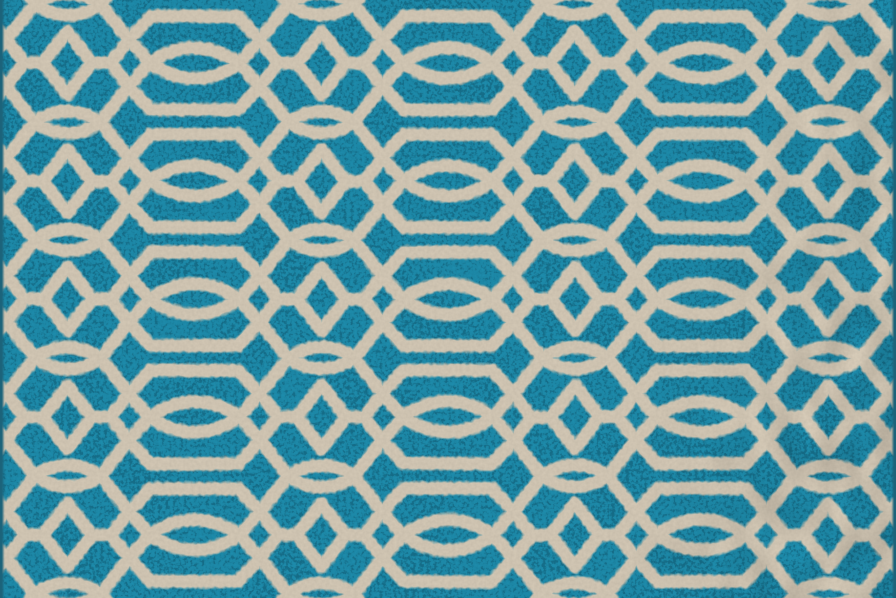
A WebGL 2 fragment shader for this pattern:

```glsl
#version 300 es
precision highp float;

uniform vec2 u_resolution;
out vec4 outColor;

// Lengths are fractions of the canvas height
const vec2 PERIOD = vec2(0.4240, 0.1973);
const float BAND_HALF = 0.0111;
const float EDGE_SOFT = 0.0033;
const float EDGE_FRAY = 0.0030;
const float DRIFT = 0.0015;
const float FRAY_SCALE = 115.0;
const float GRAIN_SCALE = 165.0;
const float BINDING = 0.0055;
const vec2 WIDE_LENS = vec2(0.0750, 0.0254);   // half length, rise
const vec2 SMALL_LENS = vec2(0.0550, 0.0180);

const vec3 CREAM = vec3(0.805, 0.762, 0.690);
const vec3 TEAL = vec3(0.110, 0.525, 0.645);
const vec3 DEEP_TEAL = vec3(0.085, 0.440, 0.550);
const vec3 BINDING_COLOR = vec3(0.110, 0.390, 0.480);

// Quarter-cell strands: diamond to hexagon bar, and lens to lens
const vec2 HEXAGON[6] = vec2[6](
    vec2(0.0, 0.0530), vec2(0.0410, 0.0), vec2(0.0720, 0.0),
    vec2(0.1025, 0.0390), vec2(0.1385, 0.0780), vec2(0.2120, 0.0780));
const vec2 DIAGONAL[3] = vec2[3](
    vec2(0.0550, 0.09865), vec2(0.1025, 0.0390), vec2(0.1370, 0.0));

vec2 hashGradient(vec2 cell) {
    vec3 h = fract(cell.xyx * vec3(0.1031, 0.1030, 0.0973));
    h += dot(h, h.yzx + 33.33);
    float angle = 6.28318 * fract((h.x + h.y) * h.z);
    return vec2(cos(angle), sin(angle));
}

float gradientNoise(vec2 p) {
    vec2 i = floor(p), f = fract(p);
    vec2 u = f * f * f * (f * (f * 6.0 - 15.0) + 10.0);
    vec2 e = vec2(1.0, 0.0);
    float low = mix(dot(hashGradient(i), f),
                    dot(hashGradient(i + e), f - e), u.x);
    float high = mix(dot(hashGradient(i + e.yx), f - e.yx),
                     dot(hashGradient(i + e.xx), f - e.xx), u.x);
    return mix(low, high, u.y);
}

float segmentDistance(vec2 p, vec2 a, vec2 b) {
    vec2 ab = b - a;
    float t = clamp(dot(p - a, ab) / dot(ab, ab), 0.0, 1.0);
    return length(p - a - ab * t);
}

// Approximate distance to a parabolic lens arc centred on the origin
float lensDistance(vec2 p, vec2 size) {
    p = abs(p);
    float t = min(p.x / size.x, 1.0);
    float slope = 2.0 * size.y * t / size.x;
    float rise = abs(p.y - size.y * (1.0 - t * t)) / sqrt(1.0 + slope * slope);
    return length(vec2(max(p.x - size.x, 0.0), rise));
}

// Mirrored cell: diamond at the origin, wide lens half a period across
float trellisDistance(vec2 p) {
    vec2 halfCell = 0.5 * PERIOD;
    p.x += halfCell.x;
    vec2 q = abs(mod(p + halfCell, PERIOD) - halfCell);
    float d = lensDistance(q - vec2(halfCell.x, 0.0), WIDE_LENS);
    d = min(d, lensDistance(q - vec2(0.0, halfCell.y), SMALL_LENS));
    for (int i = 0; i < 5; i++)
        d = min(d, segmentDistance(q, HEXAGON[i], HEXAGON[i + 1]));
    for (int i = 0; i < 2; i++)
        d = min(d, segmentDistance(q, DIAGONAL[i], DIAGONAL[i + 1]));
    return d - BAND_HALF;
}

void main() {
    vec2 p = (gl_FragCoord.xy - 0.5 * u_resolution) / u_resolution.y;
    float pixel = 1.0 / u_resolution.y;
    float halfWidth = 0.5 * u_resolution.x * pixel;

    // Woven drift and frayed band edges
    vec2 drift = DRIFT * vec2(gradientNoise(p * 7.0), gradientNoise(p * 7.0 + 31.7));
    float fray = EDGE_FRAY * gradientNoise(p * FRAY_SCALE + 9.3);
    float soft = max(EDGE_SOFT, pixel);
    float band = 1.0 - smoothstep(-soft, soft, trellisDistance(p + drift) + fray);

    // Pile grain, stronger in the ground
    float grain = gradientNoise(p * GRAIN_SCALE)
                + 0.5 * gradientNoise(p * GRAIN_SCALE * 1.9 + 17.0);
    float mottling = gradientNoise(p * 9.0 + 4.0);
    vec3 ground = mix(DEEP_TEAL, TEAL, smoothstep(-0.5, 0.15, grain + 0.3 * mottling));
    ground *= 1.0 + 0.06 * grain;
    vec3 color = mix(ground, CREAM * (1.0 + 0.035 * grain), band);

    // Rumpled wear toward the lower right
    float worn = smoothstep(0.3, 0.75, p.x - 0.25 * p.y);
    float rumple = gradientNoise(p * vec2(24.0, 13.0) + 2.0);
    color *= 1.0 + worn * (0.14 * rumple - 0.035);

    // Bound side edges
    float inset = halfWidth - abs(p.x);
    color = mix(BINDING_COLOR, color, smoothstep(BINDING - soft, BINDING + soft, inset));
    outColor = vec4(color, 1.0);
}
```
